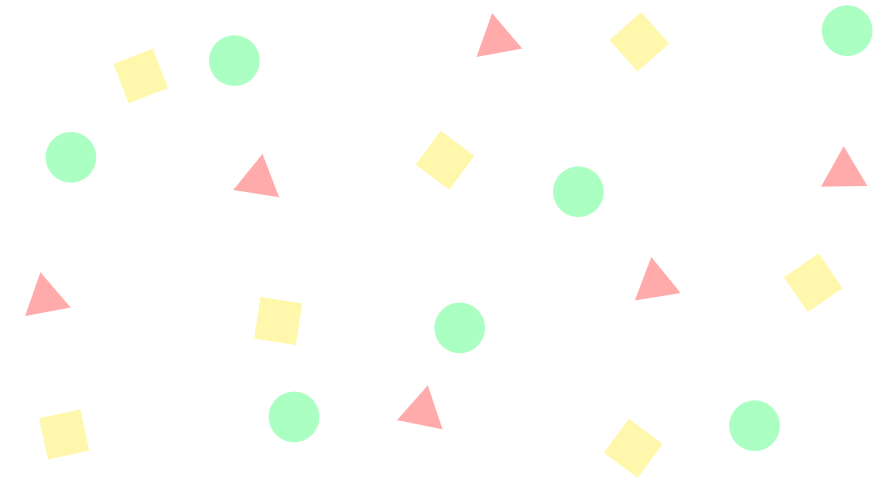
This pattern is drawn by a Shadertoy shader. Its source:

```glsl
// Scattered pastel circles, squares and triangles on a white ground.

vec3 hash3(vec2 cell) {
    vec3 p = fract(cell.xyx * vec3(0.1031, 0.1030, 0.0973) + 0.37);
    p += dot(p, p.yxz + 33.33);
    return fract((p.xxy + p.yzz) * p.zyx);
}

mat2 rotation(float angle) {
    float c = cos(angle), s = sin(angle);
    return mat2(c, -s, s, c);
}

float circleDistance(vec2 p, float radius) {
    return length(p) - radius;
}

float squareDistance(vec2 p, float halfSide) {
    return max(abs(p.x), abs(p.y)) - halfSide;
}

float triangleDistance(vec2 p, float inradius) {
    return max(abs(p.x) * 0.866 + p.y * 0.5, -p.y) - inradius;
}

void mainImage(out vec4 fragColor, in vec2 fragCoord) {
    const vec3 white = vec3(1.0);
    const vec3 yellow = vec3(1.0, 0.97, 0.67);
    const vec3 green = vec3(0.67, 1.0, 0.76);
    const vec3 pink = vec3(1.0, 0.67, 0.67);

    // Five by four cells; lengths are measured in canvas heights
    vec2 grid = vec2(5.0, 4.0);
    vec2 cellSize = vec2(iResolution.x / iResolution.y, 1.0) / grid;
    vec2 position = fragCoord / iResolution.y;
    vec2 cell = floor(position / cellSize);

    // Random offset and tilt, kept inside the cell
    vec3 random = hash3(cell + 7.0) * 2.0 - 1.0;
    vec2 room = cellSize * 0.5 - 0.06;
    vec2 p = position - (cell + 0.5) * cellSize - random.xy * room;
    p = rotation(random.z) * p;

    // The three kinds alternate along rows and columns
    float kind = mod(cell.x + 2.0 * cell.y, 3.0);
    float dist;
    vec3 shapeColor;
    if (kind < 0.5) {
        dist = squareDistance(p, 0.0418);
        shapeColor = yellow;
    } else if (kind < 1.5) {
        dist = circleDistance(p, 0.0502);
        shapeColor = green;
    } else {
        dist = triangleDistance(p, 0.0266);
        shapeColor = pink;
    }

    // Edge softened over one pixel
    float coverage = clamp(0.5 - dist * iResolution.y, 0.0, 1.0);
    fragColor = vec4(mix(white, shapeColor, coverage), 1.0);
}
```
